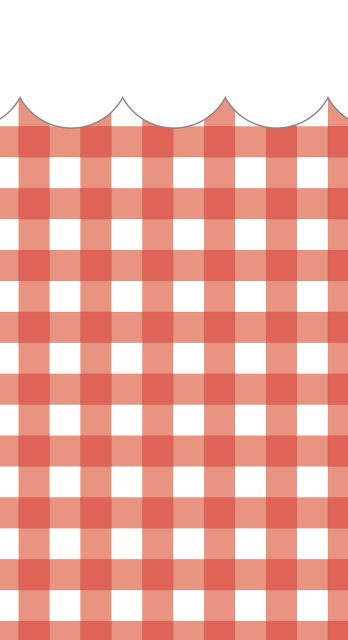
Reproduce this pattern procedurally as a Shadertoy shader.

```glsl
// Red and white gingham cloth hanging below a scalloped, grey-outlined edge.
// Two crossing sets of translucent bands are layered by coverage; the edge is
// a row of circular arcs, all measured in canvas widths down from the top.

#define CHECK_PERIOD 0.1777
#define CHECK_START vec2(0.0535, 0.3631)
#define SCALLOP_PERIOD 0.2950
#define SCALLOP_START 0.0576
#define SCALLOP_RADIUS 0.168
#define SCALLOP_BOTTOM 0.3680
#define OUTLINE_WIDTH 0.0042
#define SEAM_WIDTH 0.0024
#define SEAM_SHADE 0.07
#define SALMON vec3(0.91, 0.58, 0.50)
#define RED vec3(0.88, 0.39, 0.34)
#define OUTLINE_GREY vec3(0.53)

// Signed offset from the centre of the nearest repeat
vec2 centredRepeat(vec2 v, float period) {
    return mod(v + 0.5 * period, period) - 0.5 * period;
}

// Antialiased coverage of the region where the distance is negative
float coverage(float dist, float pixel) {
    return clamp(0.5 - dist / pixel, 0.0, 1.0);
}

vec3 gingham(vec2 p, float pixel) {
    float quarter = 0.25 * CHECK_PERIOD;
    vec2 edge = abs(centredRepeat(p - CHECK_START - quarter, CHECK_PERIOD)) - quarter;
    float column = coverage(edge.x, pixel);
    float row = coverage(edge.y, pixel);

    // One band gives salmon, two crossing bands give red
    vec3 single = mix(vec3(1.0), SALMON, column);
    vec3 crossed = mix(SALMON, RED, column);
    vec3 colour = mix(single, crossed, row);

    // Faint darker seam along every band edge
    float seamDist = min(abs(edge.x), abs(edge.y)) - 0.5 * SEAM_WIDTH;
    float banded = max(column, row);
    return colour * (1.0 - SEAM_SHADE * banded * coverage(seamDist, pixel));
}

// Positive on the cloth, negative in the blank area above it
float scallopDistance(vec2 p) {
    float x = mod(p.x - SCALLOP_START, SCALLOP_PERIOD) - 0.5 * SCALLOP_PERIOD;
    float y = max(p.y - (SCALLOP_BOTTOM - SCALLOP_RADIUS), 0.0);
    return length(vec2(x, y)) - SCALLOP_RADIUS;
}

void mainImage(out vec4 fragColor, in vec2 fragCoord) {
    float pixel = 1.0 / iResolution.x;
    vec2 p = vec2(fragCoord.x, iResolution.y - fragCoord.y) * pixel;

    float edge = scallopDistance(p);
    vec3 colour = mix(gingham(p, pixel), vec3(1.0), coverage(edge, pixel));
    float outline = coverage(abs(edge) - 0.5 * OUTLINE_WIDTH, pixel);
    fragColor = vec4(mix(colour, OUTLINE_GREY, outline), 1.0);
}
```
